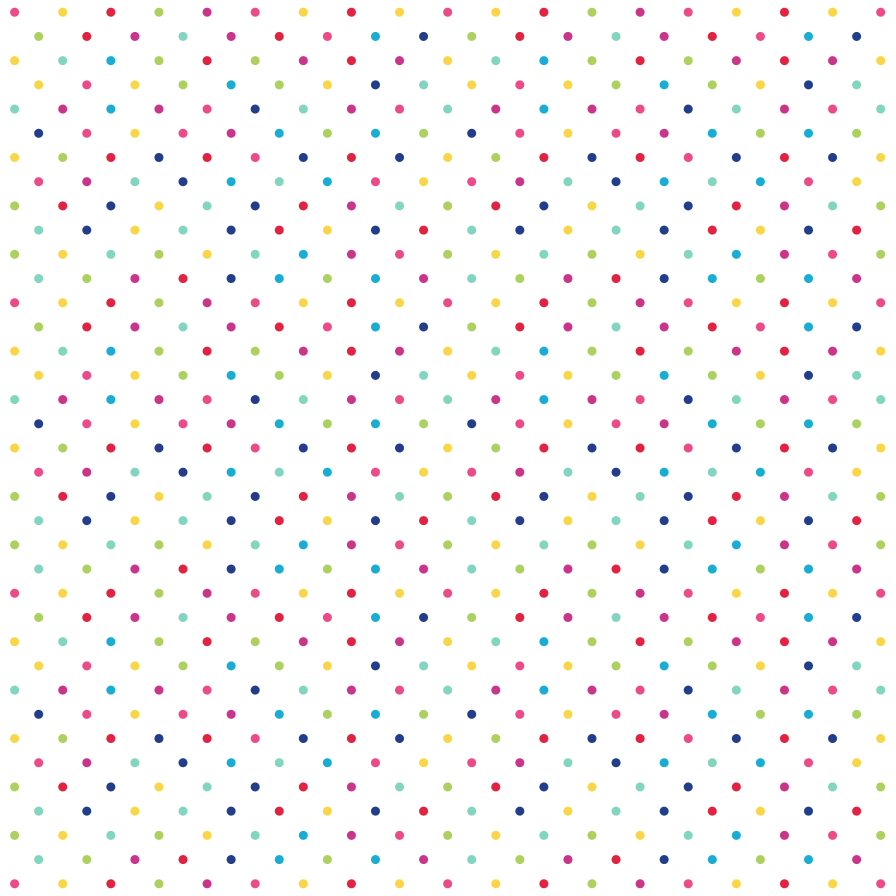
Reproduce this pattern procedurally as a Shadertoy shader.

```glsl
// Staggered rows of small multicoloured dots on white, with colours repeating in a 9 by 12 tile.
#define PITCH vec2(0.0537, 0.02702) // column and row spacing
#define CENTRE vec2(0.4996, 0.5)    // position of the middle dot
#define RADIUS 0.005
#define TILE vec2(9.0, 12.0)        // columns and rows before colours repeat
#define SEED 7u
#define PAPER vec3(1.0)

const vec3 PALETTE[8] = vec3[8](
    vec3(0.13, 0.24, 0.55),  // navy
    vec3(0.68, 0.82, 0.37),  // lime
    vec3(0.93, 0.29, 0.53),  // pink
    vec3(0.51, 0.84, 0.75),  // mint
    vec3(0.89, 0.13, 0.25),  // red
    vec3(0.09, 0.68, 0.83),  // cyan
    vec3(0.98, 0.84, 0.28),  // yellow
    vec3(0.80, 0.20, 0.54)); // magenta

// Integer hash
uint hash(uint n) {
    n = n * 747796405u + 2891336453u;
    n = ((n >> ((n >> 28u) + 4u)) ^ n) * 277803737u;
    return (n >> 22u) ^ n;
}

// Zigzag along a pair of rows; steps of 1 to 3 keep close neighbours different
vec3 dotColour(vec2 cell) {
    ivec2 tileCell = ivec2(mod(cell, TILE));
    uint rowPair = uint(tileCell.y / 2);
    int last = 2 * tileCell.x + tileCell.y % 2;
    uint index = hash(rowPair + SEED * 1000u);
    for (int i = 1; i <= last; i++)
        index += 1u + hash(uint(i) + 32u * rowPair + SEED * 5000u) % 3u;
    return PALETTE[index % 8u];
}

void mainImage(out vec4 fragColor, in vec2 fragCoord) {
    float pixel = 1.0 / iResolution.y;
    vec2 uv = (fragCoord - 0.5 * iResolution.xy) * pixel + 0.5;

    // Nearest dot, with odd rows shifted by half a column
    vec2 grid = (uv - CENTRE) / PITCH;
    float row = floor(grid.y + 0.5);
    float shift = 0.5 * mod(row, 2.0);
    float column = floor(grid.x - shift + 0.5);
    vec2 offset = (grid - vec2(column + shift, row)) * PITCH;

    // Antialiased disc
    float coverage = clamp(0.5 - (length(offset) - RADIUS) / pixel, 0.0, 1.0);
    fragColor = vec4(mix(PAPER, dotColour(vec2(column, row)), coverage), 1.0);
}
```
